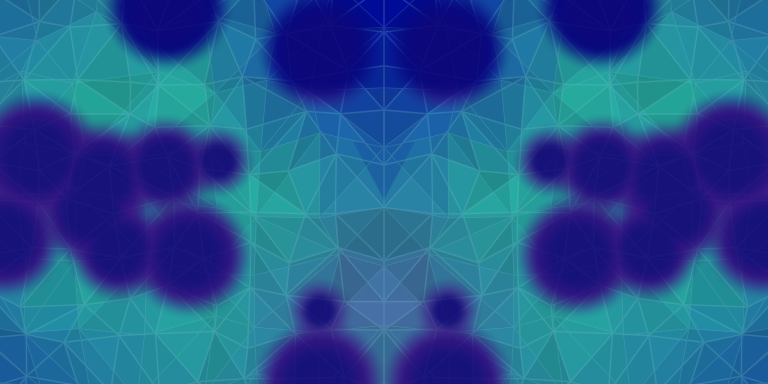
Reproduce this background procedurally as a Shadertoy shader.

```glsl
// Mirrored teal and blue facet mesh with fine pale lines and soft indigo blobs.

const vec3 TEAL      = vec3(0.14, 0.51, 0.60);
const vec3 GREEN     = vec3(0.14, 0.70, 0.59);
const vec3 BLUE      = vec3(0.09, 0.33, 0.63);
const vec3 DEEP_BLUE = vec3(0.00, 0.04, 0.56);
const vec3 MAUVE     = vec3(0.28, 0.38, 0.60);
const vec3 INDIGO    = vec3(0.09, 0.07, 0.48);
const vec3 PURPLE    = vec3(0.23, 0.09, 0.52);
const vec3 NAVY      = vec3(0.03, 0.03, 0.50);
const vec3 LINE      = vec3(0.50, 0.78, 0.80);

const float COARSE_CELL = 0.155;
const float FINE_CELL   = 0.115;
const float JITTER      = 0.52;
const float SHADE_RANGE = 0.10;
const float LINE_WIDTH  = 0.0012;
const float LINE_ALPHA  = 0.24;
const float BLOB_BLUR   = 0.036;

// Centre and radius, in canvas heights; x counts from the mirror axis.
const int BLOB_COUNT = 12;
const vec3 BLOBS[BLOB_COUNT] = vec3[](
    vec3(0.563, 0.985, 0.142), vec3(0.167, 0.868, 0.135),
    vec3(0.905, 0.592, 0.145), vec3(0.735, 0.535, 0.125),
    vec3(0.570, 0.565, 0.108), vec3(0.432, 0.580, 0.068),
    vec3(0.765, 0.450, 0.120), vec3(0.690, 0.350, 0.110),
    vec3(0.505, 0.336, 0.135), vec3(0.990, 0.380, 0.130),
    vec3(0.167, 0.000, 0.145), vec3(0.167, 0.190, 0.058));

// Centre and radius of the green glows.
const int GLOW_COUNT = 5;
const vec3 GLOWS[GLOW_COUNT] = vec3[](
    vec3(0.78, 0.74, 0.15), vec3(0.52, 0.76, 0.13), vec3(0.33, 0.47, 0.16),
    vec3(0.80, 0.25, 0.14), vec3(0.48, 0.16, 0.11));

float hash(vec2 p) {
    vec3 q = fract(vec3(p.xyx) * 0.1031);
    q += dot(q, q.yzx + 33.33);
    return fract((q.x + q.y) * q.z);
}

float glow(vec2 p, vec2 centre, float radius) {
    vec2 d = (p - centre) / radius;
    return exp(-dot(d, d));
}

// Smooth colour field from which each facet takes one colour
vec3 fieldColor(vec2 p) {
    p.x = abs(p.x);
    vec3 col = TEAL;
    for (int i = 0; i < GLOW_COUNT; i++)
        col = mix(col, GREEN, 0.75 * glow(p, GLOWS[i].xy, GLOWS[i].z));
    col = mix(col, MAUVE, 0.85 * glow(p, vec2(0.0, 0.18), 0.23));
    col = mix(col, BLUE, 0.85 * glow(p, vec2(1.0, 0.0), 0.23));
    col = mix(col, BLUE, 0.45 * glow(p, vec2(1.0, 1.0), 0.20));
    float r = length((p - vec2(0.0, 1.0)) * vec2(1.1, 1.0));
    col = mix(col, BLUE, 1.0 - smoothstep(0.27, 0.58, r));
    return mix(col, DEEP_BLUE, 1.0 - smoothstep(0.08, 0.38, r));
}

// Jittered grid point; the first column stays on the mirror axis
vec2 meshPoint(vec2 id, float seed) {
    vec2 j = vec2(hash(id + seed), hash(id + seed + 57.0)) - 0.5;
    j.x *= step(0.5, abs(id.x));
    return id + JITTER * j;
}

// Signed distance to a triangle's edges, positive inside
float triangleDepth(vec2 p, vec2 a, vec2 b, vec2 c) {
    vec2 u = b - a, v = c - b, w = a - c;
    float s = sign(u.x * v.y - u.y * v.x);
    vec2 pa = p - a, pb = p - b, pc = p - c;
    return min(min(s * (u.x * pa.y - u.y * pa.x) / length(u),
                   s * (v.x * pb.y - v.y * pb.x) / length(v)),
                   s * (w.x * pc.y - w.y * pc.x) / length(w));
}

// Facet colour in rgb, distance to the nearest edge in a
vec4 mesh(vec2 p, float cell, float seed, float pixel) {
    vec2 g = p / cell, base = floor(g);
    float aa = pixel / cell, depth = 0.0;
    vec4 sum = vec4(0.0);
    for (int k = 0; k < 18; k++) {
        int n = k / 2;
        vec2 id = base + vec2(n % 3 - 1, n / 3 - 1);
        float flip = step(0.5, hash(id + seed + 19.0));
        float side = float(k % 2);
        vec2 a = meshPoint(id + vec2(flip, 0.0), seed);
        vec2 b = meshPoint(id + vec2(1.0 - flip, 1.0), seed);
        vec2 c = meshPoint(id + vec2(side, mix(1.0 - side, side, flip)), seed);
        float d = triangleDepth(g, a, b, c);
        float weight = smoothstep(-aa, aa, d);
        if (weight > 0.0) {
            float shade = 1.0 + SHADE_RANGE * (2.0 * hash(id + seed + 91.0 * side) - 1.0);
            sum += weight * vec4(fieldColor((a + b + c) / 3.0 * cell) * shade, 1.0);
        }
        depth = max(depth, d);
    }
    return vec4(sum.rgb / max(sum.a, 0.001), depth * cell);
}

void mainImage(out vec4 fragColor, in vec2 fragCoord) {
    float pixel = 1.0 / iResolution.y;
    vec2 p = (fragCoord - vec2(0.5 * iResolution.x, 0.0)) * pixel;
    p.x = abs(p.x);

    // Two overlapping facet layers
    vec4 coarse = mesh(p, COARSE_CELL, 3.0, pixel);
    vec4 fine = mesh(p, FINE_CELL, 41.0, pixel);
    vec3 col = mix(coarse.rgb, fine.rgb, 0.5);

    // Blue wedge on the axis
    float wedge = triangleDepth(p, vec2(0.0, 0.48), vec2(0.08, 0.63), vec2(-0.08, 0.63));
    col = mix(col, BLUE, 0.65 * smoothstep(-pixel, pixel, wedge));

    // Soft blobs, purple at the rim and indigo in the core
    float clear = 1.0, core = 0.0;
    for (int i = 0; i < BLOB_COUNT; i++) {
        float r = BLOBS[i].z, d = distance(p, BLOBS[i].xy);
        clear *= smoothstep(r - BLOB_BLUR, r + BLOB_BLUR, d);
        core = max(core, 1.0 - smoothstep(0.45 * r, r, d));
    }
    float upper = smoothstep(0.70, 0.80, p.y);
    vec3 blob = mix(mix(PURPLE, NAVY, upper), mix(INDIGO, vec3(0.05, 0.03, 0.48), upper), core);
    col = mix(blob, col, clear);

    // Fine mesh lines, fainter over the blobs
    float lines = 1.0 - smoothstep(0.0, LINE_WIDTH + pixel, min(fine.a, coarse.a + 0.001));
    col = mix(col, LINE, LINE_ALPHA * lines * mix(0.12, 1.0, clear));
    fragColor = vec4(col, 1.0);
}
```
